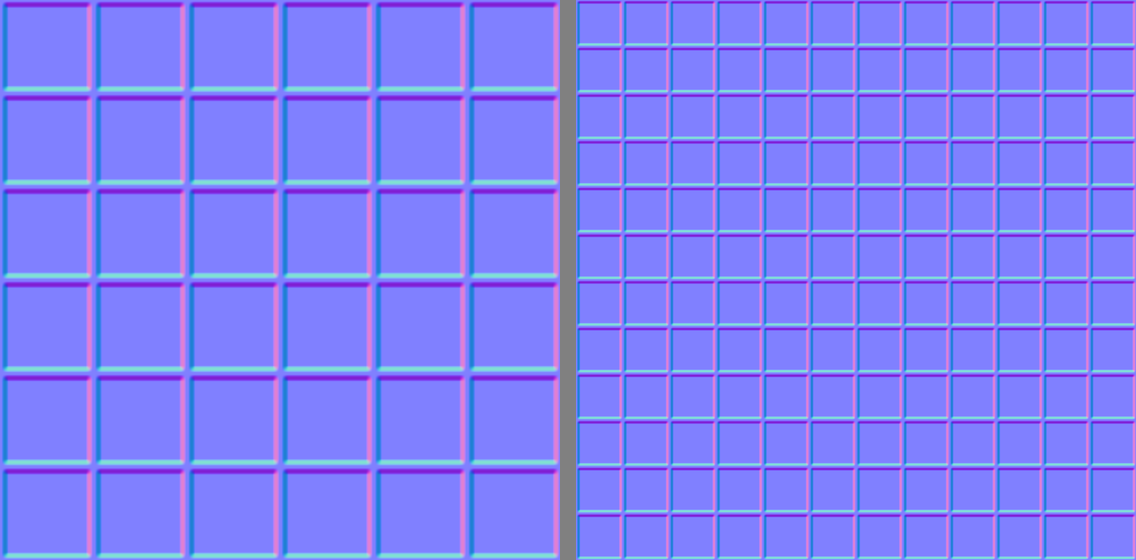
Left: one tile. Right: repeated 2 by 2.
Reproduce this texture map procedurally as a Shadertoy shader.

```glsl
const float TILES = 6.0;                     // repeats across and down
const float HALF_SIZE = 0.4515;              // tile centre to bevel middle, in cells
const float BEVEL_WIDTH = 0.084;             // full bevel ramp, in cells
const float PEAK_SLOPE = 1.2;                // steepest tilt of the bevel
const vec2 TILE_OFFSET = vec2(0.006, -0.002);

// Position across the bevel: 0 in the groove, 1 on the tile top
vec2 bevelPosition(vec2 p, float halfSize, float width) {
    return clamp((halfSize - abs(p)) / width + 0.5, 0.0, 1.0);
}

// Quintic height ramp
vec2 rampHeight(vec2 t) {
    return t * t * t * (t * (t * 6.0 - 15.0) + 10.0);
}

// Derivative of the ramp, scaled to peak at 1
vec2 rampSlope(vec2 t) {
    vec2 s = t * (1.0 - t);
    return 16.0 * s * s;
}

// Surface normal of a raised square whose height is ramp(x) * ramp(y)
vec3 tileNormal(vec2 p, float halfSize, float width, float peakSlope) {
    vec2 t = bevelPosition(p, halfSize, width);
    vec2 tilt = sign(p) * rampSlope(t) * rampHeight(t).yx;
    return normalize(vec3(tilt * peakSlope, 1.0));
}

// Pack with the green axis pointing down
vec3 encodeNormal(vec3 n) {
    return 0.5 + 0.5 * vec3(n.x, -n.y, n.z);
}

void mainImage(out vec4 fragColor, in vec2 fragCoord) {
    vec2 uv = fragCoord / iResolution.xy;
    vec2 cell = fract(uv * TILES - TILE_OFFSET) - 0.5;
    vec3 normal = tileNormal(cell, HALF_SIZE, BEVEL_WIDTH, PEAK_SLOPE);
    fragColor = vec4(encodeNormal(normal), 1.0);
}
```
